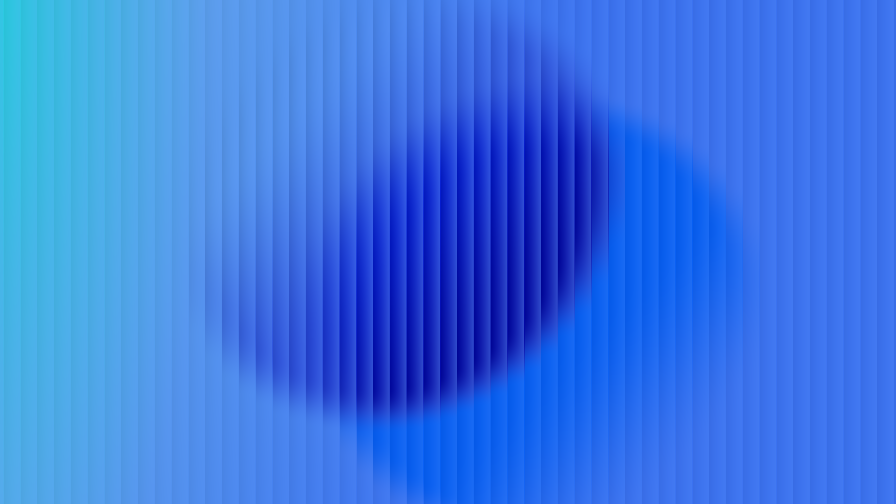
A Shadertoy shader for this background:

```glsl
// Soft coverage of a shape from its signed distance
float cover(float dist, float inner, float outer) {
    return 1.0 - smoothstep(-inner, outer, dist);
}

// Approximate distance to an ellipse whose long axis rises to the right
float tiltedEllipse(vec2 p, vec2 radii) {
    vec2 q = vec2(p.x + p.y, p.y - p.x) * 0.7071;
    return (length(q / radii) - 1.0) * min(radii.x, radii.y);
}

// Teal corner, sky blue left side, royal blue right side
vec3 backdrop(vec2 p) {
    float down = 1.0 - p.y;
    vec3 sky = vec3(0.37, 0.635, 0.93);
    vec3 royal = vec3(0.23, 0.445, 0.94);
    vec3 teal = vec3(0.16, 0.80, 0.88);
    vec3 col = mix(sky, royal, smoothstep(0.25, 1.2, p.x + 0.3 * down));
    float corner = length(vec2(p.x / 0.42, down / 1.4));
    return mix(col, teal, pow(1.0 - min(corner, 1.0), 1.15));
}

void mainImage(out vec4 fragColor, in vec2 fragCoord) {
    vec2 p = fragCoord / iResolution.y;

    // Vertical glass ribs, thirty to a canvas height
    float rib = p.x * 30.0 - 0.23;
    float across = fract(rib);
    float pixel = 30.0 / iResolution.y;
    float shade = across * (1.0 - smoothstep(1.0 - pixel, 1.0, across));

    // Each rib squeezes the view behind it
    vec2 view = vec2((floor(rib) + 0.73 + (across - 0.5) * 0.1) / 30.0, p.y);

    // Two overlapping discs, each with a position along the falling diagonal
    vec2 upper = view - vec2(0.795, 0.59);
    vec2 lower = view - vec2(1.07, 0.37);
    float upperSlope = (upper.x - upper.y) * 0.7071;
    float lowerSlope = (lower.x - lower.y) * 0.7071;
    float upperDist = tiltedEllipse(upper, vec2(0.455, 0.395));
    float lowerDist = tiltedEllipse(lower, vec2(0.445, 0.42));
    float upperMask = cover(upperDist, 0.06, 0.025);
    float lowerMask = cover(lowerDist, 0.05, 0.025);

    vec3 col = backdrop(p);

    // Lower disc, fading out to the lower right
    float lowerFade = 1.0 - smoothstep(0.08, 0.42, lowerSlope);
    float bright = lowerMask * lowerFade;
    col = mix(col, vec3(0.02, 0.365, 0.95), bright * (1.0 - 0.9 * upperMask));

    // Upper disc, fading in from the upper left
    float upperFade = smoothstep(-0.3, 0.12, upperSlope);
    col = mix(col, vec3(0.16, 0.29, 0.85), upperMask * upperFade);

    // Deep blue overlap
    float overlap = upperMask * cover(lowerDist, 0.11, 0.06);
    vec3 deep = mix(vec3(0.01, 0.11, 0.83), vec3(0.0, 0.02, 0.64), smoothstep(-0.05, 0.32, upperSlope));
    col = mix(col, deep, overlap);

    // Rib shadow on the left side, sheen on the right
    col *= 1.0 - (0.045 + 0.04 * upperMask) * (1.0 - across) * (1.0 - across);
    float sheen = 0.17 + 0.14 * upperMask + 0.12 * overlap + 0.04 * bright;
    col = mix(col, vec3(0.42, 0.63, 0.98), sheen * shade * mix(shade, 1.0, 0.6));

    fragColor = vec4(col, 1.0);
}
```
